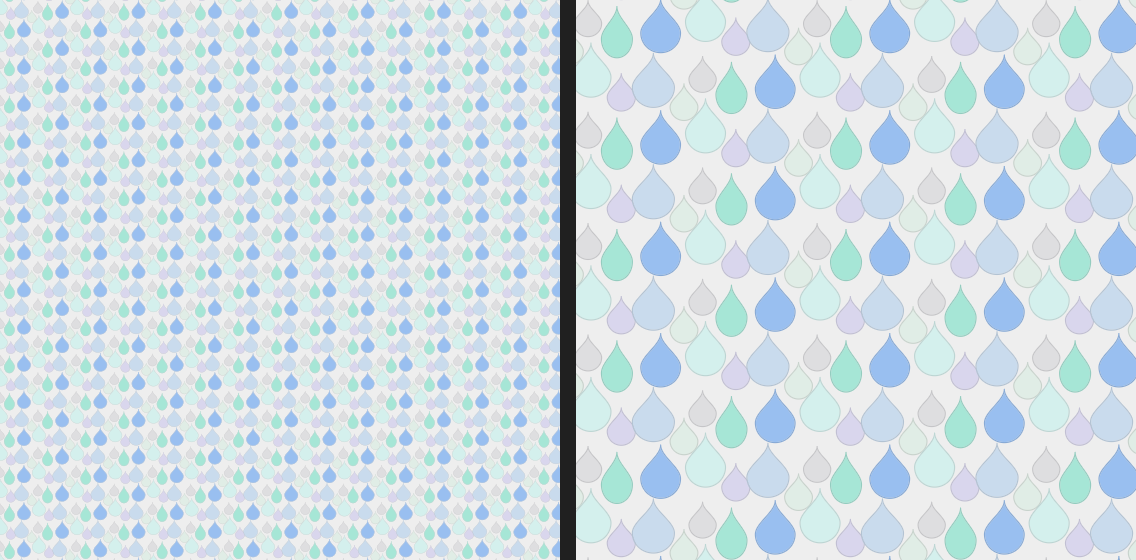
Left, the full canvas; right, a detail of the centre.
Give the GLSL for this pattern, as a Shadertoy shader.

```glsl
// Pastel raindrops on pale grey, scattered in a half-drop repeat.
// Each of seven drops is folded into its nearest lattice cell, then drawn from
// a signed distance: a concave shoulder to a point above a half ellipse.

const int DROPS = 7;

// Tip x, tip y, half width, height; the canvas is 1152 units high, y down
const vec4 SHAPE[DROPS] = vec4[](
    vec4(65.3, 97.8,  9.5, 25.0),
    vec4(22.3, 90.8,  9.6, 25.5),
    vec4(-0.5, 40.8,  9.3, 24.5),
    vec4( 1.5, 69.8, 13.7, 37.0),
    vec4(44.3, 76.8, 14.4, 37.0),
    vec4(19.3, 44.8, 10.6, 35.0),
    vec4(49.3, 39.8, 13.6, 36.5));

const vec3 TINT[DROPS] = vec3[](
    vec3(0.88, 0.93, 0.90),
    vec3(0.85, 0.84, 0.93),
    vec3(0.87, 0.87, 0.88),
    vec3(0.83, 0.94, 0.93),
    vec3(0.79, 0.86, 0.93),
    vec3(0.65, 0.90, 0.84),
    vec3(0.60, 0.75, 0.94));

// Fold into a half-drop lattice: each column is shifted by half a repeat
vec2 halfDrop(vec2 p) {
    vec2 cell = vec2(78.55, 76.4);
    float column = round(p.x / cell.x);
    p -= column * cell * vec2(1.0, 0.5);
    p.y -= cell.y * floor((p.y + 20.0) / cell.y);
    return p;
}

// Approximate distance to a drop whose tip is at the origin
float dropDistance(vec2 p, float halfWidth, float height) {
    float shoulder = 0.63 * height;
    p.x = abs(p.x);
    if (p.y < 0.0) return length(p);
    if (p.y < shoulder) {
        float t = p.y / shoulder;
        float slope = 6.0 * t * (1.0 - t) * halfWidth / shoulder;
        return (p.x - halfWidth * t * t * (3.0 - 2.0 * t)) / sqrt(1.0 + slope * slope);
    }
    vec2 radii = vec2(halfWidth, height - shoulder);
    vec2 q = vec2(p.x, p.y - shoulder) / radii;
    float k = length(q);
    return k * (k - 1.0) / max(length(q / radii), 1e-4);
}

float coverage(float d, float pixel) {
    return clamp(0.5 - d / pixel, 0.0, 1.0);
}

void mainImage(out vec4 fragColor, in vec2 fragCoord) {
    float pixel = 1152.0 / iResolution.y;
    vec2 p = vec2(fragCoord.x, iResolution.y - fragCoord.y) * pixel;
    vec3 color = vec3(0.933);

    // Paint from back to front, each fill with a thin darker rim
    for (int i = 0; i < DROPS; i++) {
        vec4 s = SHAPE[i];
        float d = dropDistance(halfDrop(p - s.xy), s.z, s.w);
        float outer = coverage(d - 0.4, pixel);
        float inner = coverage(d + 0.4, pixel);
        color = mix(color, TINT[i], inner);
        color = mix(color, TINT[i] * 0.89, outer - inner);
    }
    fragColor = vec4(color, 1.0);
}
```
